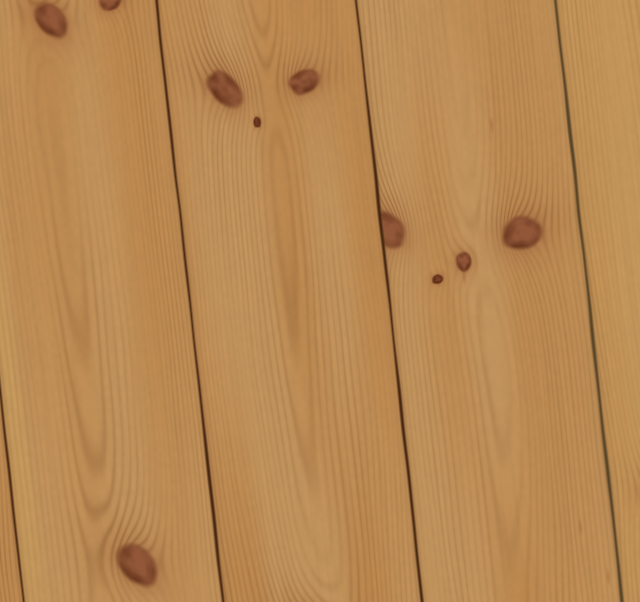
A Shadertoy shader for this texture:

```glsl
// Leaning pine boards with soft dark seams, faint growth rings and whorls of knots.
// Each board has its own frame; knot lanes, heights and sizes drift from board
// to board by quadratics, and every knot bends the ring field around it.

const float PITCH = 0.3315;       // board width, in canvas heights
const float LEAN = 0.1105;        // sideways lean of the seams
const float FIRST_SEAM = 0.0387;  // seam position on the lower edge
const float SEAM_WIDTH = 0.0021;  // half width of the gap
const float SEAM_BLUR = 0.0016;   // softness of its edges
const float RINGS = 42.0;         // growth rings per board width
const float RING_CONTRAST = 0.07;
const float RING_PUSH = 230.0;    // rings displaced per unit of knot size
const float WHORL_GAP = 0.905;    // distance between whorls on a board
const float END_SIZE = 0.033;     // size of the lone knot in the second whorl
const float END_SHIFT = 0.13;     // its sideways shift

// Quadratic drift over the board index: constant, linear, square term
const int KNOTS = 4;
const vec3 WHORL = vec3(0.9655, -0.0545, -0.0592);
const vec3 LANE[KNOTS] = vec3[](vec3(0.46, -0.12, -0.048), vec3(0.77, -0.115, 0.04),
                                vec3(0.48, -0.042, 0.0), vec3(0.254, 0.0, 0.0));
const vec3 LIFT[KNOTS] = vec3[](vec3(0.0), vec3(0.032, -0.02, 0.0),
                                vec3(-0.055, 0.0, 0.0), vec3(-0.084, 0.0, 0.0));
const vec3 SIZE[KNOTS] = vec3[](vec3(0.027, 0.001, 0.0), vec3(0.0165, 0.0048, 0.001),
                                vec3(0.0, 0.007, 0.0), vec3(0.0, -0.004, 0.004));
const float TILT[KNOTS] = float[](-0.95, 0.45, 1.4, 0.5);

const vec3 PALE_WOOD = vec3(0.755, 0.575, 0.36);
const vec3 WARM_WOOD = vec3(0.735, 0.53, 0.31);
const vec3 SAPWOOD = vec3(0.77, 0.60, 0.36);
const vec3 HALO = vec3(0.64, 0.42, 0.25);
const vec3 KNOT = vec3(0.57, 0.34, 0.22);
const vec3 KNOT_DARK = vec3(0.38, 0.19, 0.10);
const vec3 SEAM_EDGE = vec3(0.55, 0.37, 0.20);
const vec3 SEAM_GAP = vec3(0.27, 0.15, 0.07);
const vec3 SEAM_GREY = vec3(0.34, 0.27, 0.16);

float hash(vec2 p) { return fract(sin(dot(p, vec2(127.1, 311.7))) * 43758.5453); }

float noise(vec2 p) {
    vec2 i = floor(p), f = fract(p);
    f = f * f * (3.0 - 2.0 * f);
    return mix(mix(hash(i), hash(i + vec2(1, 0)), f.x),
               mix(hash(i + vec2(0, 1)), hash(i + vec2(1, 1)), f.x), f.y);
}

float drift(vec3 c, float id) { return c.x + id * (c.y + id * c.z); }

mat2 rotation(float a) { return mat2(cos(a), -sin(a), sin(a), cos(a)); }

void mainImage(out vec4 fragColor, in vec2 fragCoord) {
    float pixel = 1.0 / iResolution.y;
    vec2 p = fragCoord * pixel;

    // Board frame: u runs across one board, p.y along it
    float across = (p.x + LEAN * p.y - FIRST_SEAM) / PITCH;
    float id = floor(across), u = across - id;
    vec2 seed = vec2(id * 17.3, id * 5.1);

    // Nearest knot (radius 1 at its rim) and the total push on the rings
    float rim = 1e3, size = 1.0, push = 0.0;
    vec2 inKnot = vec2(0.0), offset = vec2(0.0);
    for (int n = 0; n < 2; n++)
    for (int k = 0; k < KNOTS; k++) {
        float s = n == 0 ? drift(SIZE[k], id) : (k == 0 ? END_SIZE : 0.0);
        if (s < 0.002) continue;
        float lane = drift(LANE[k], id) + END_SHIFT * float(n);
        float height = drift(WHORL, id) + drift(LIFT[k], id) - WHORL_GAP * float(n);
        vec2 d = vec2((u - lane) * PITCH, p.y - height) / s;
        push += RING_PUSH * s * exp(-0.75 * length(d * vec2(1.0, 0.75)));
        vec2 e = rotation(TILT[k]) * d / vec2(1.1, 0.83);
        float r = length(e) + 0.2 * (noise(e * 1.6 + seed) - 0.5);
        if (r < rim) { rim = r; size = s; inKnot = e; offset = d; }
    }
    float nearKnot = exp(-0.8 * max(rim - 1.0, 0.0));

    // Broad tone: warm streaks, pale sapwood on the outer boards
    float tone = noise(vec2(u * 5.0, p.y * 1.6) + seed);
    vec3 color = mix(PALE_WOOD, WARM_WOOD, smoothstep(0.1, 0.9, tone));
    float sap = id > 2.5 ? 0.7 : (id == 0.0 ? 1.0 - smoothstep(0.05, 0.17, u + 0.06 * tone) : 0.0);
    color = mix(color, SAPWOOD, 0.8 * sap);

    // Growth rings: thin faint lines, sparse arches inside and close lines outside
    vec2 arch = vec2(u - 0.5 - 0.12 * (hash(seed) - 0.5), 0.07 + 0.1 * (1.0 - p.y));
    float ring = RINGS * length(arch) + push
               + 2.2 * noise(vec2(u * 4.0, p.y * 2.5) + seed)
               + 0.4 * noise(vec2(u * 14.0, p.y * 7.0) + seed);
    float late = pow(0.5 + 0.5 * cos(6.2832 * ring), 2.0);
    float fade = smoothstep(0.1, 0.9, noise(vec2(u * 8.0, p.y * 2.5) + seed + 40.0))
               * (0.5 + 0.9 * noise(vec2(ring * 0.7, p.y * 4.0) + seed));
    float comb = nearKnot * smoothstep(-1.5, 1.5, offset.y) * smoothstep(0.004, 0.025, size);
    color *= 1.0 - (RING_CONTRAST * (0.2 + fade) + 0.2 * comb) * late * vec3(0.8, 1.0, 1.25);

    // Fine fibres, mottling and a few short resin flecks
    color *= 1.0 + 0.03 * (noise(vec2(u * 60.0, p.y * 5.0) + seed) - 0.5);
    color *= 1.0 + 0.02 * (noise(p * vec2(150.0, 110.0)) - 0.5);
    vec2 cell = vec2(u * 9.0, p.y * 12.0), spot = fract(cell) - 0.5;
    float fleck = step(0.985, hash(floor(cell) + seed)) * (1.0 - smoothstep(0.02, 0.13, length(spot * vec2(1.0, 0.6))));
    color = mix(color, HALO, 0.5 * fleck);

    // Knots: stained halo, soft dark rim, mottled red-brown heart
    color = mix(color, HALO, 0.65 * nearKnot * nearKnot);
    float small = 1.0 - smoothstep(0.008, 0.016, size);
    float body = 1.0 - smoothstep(0.78, 1.18 + pixel / size, rim);
    float edge = smoothstep(0.4, 0.95, rim) * (0.15 + 0.6 * noise(inKnot * 1.5 + seed));
    float heart = 0.06 * sin(rim * 14.0) + 0.5 * noise(inKnot * 2.5 + seed) - 0.15;
    float dark = clamp(edge + heart + 0.65 * small, 0.0, 1.0);
    color = mix(color, mix(KNOT, KNOT_DARK, dark), body);

    // Seams: soft shade on the board edges around a thin wavering gap
    float side = (u < 0.5 ? u : u - 1.0) * PITCH;
    float seamId = floor(across + 0.5);
    float gap = abs(side + 0.0016 * (noise(vec2(p.y * 14.0, seamId * 9.0)) - 0.5));
    float width = SEAM_WIDTH * (0.6 + 0.7 * noise(vec2(p.y * 9.0, seamId * 4.0)));
    float blur = SEAM_BLUR + 0.5 * pixel;
    color = mix(color, SEAM_EDGE, 0.7 * exp(-gap / (side < 0.0 ? 0.003 : 0.004)));
    vec3 gapColor = mix(SEAM_GAP, SEAM_GREY, step(2.5, seamId));
    color = mix(color, gapColor, 1.0 - smoothstep(width - blur, width + blur, gap));

    fragColor = vec4(color, 1.0);
}
```
